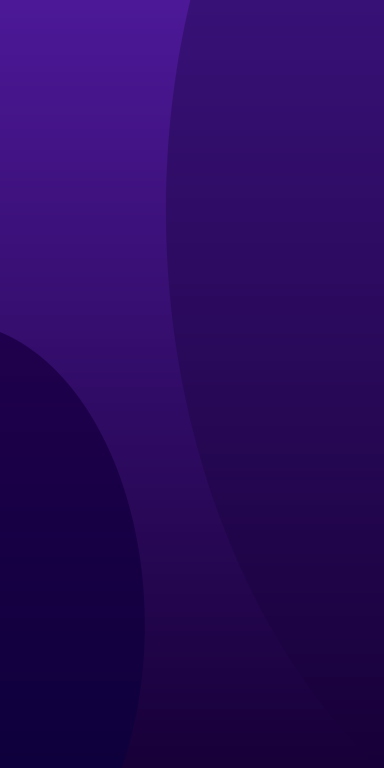
Give the GLSL for this background, as a Shadertoy shader.

```glsl
// Approximate signed distance to an axis-aligned ellipse
float ellipseDistance(vec2 p, vec2 radii) {
    float k = length(p / radii);
    float slope = length(p / (radii * radii));
    return k * (k - 1.0) / max(slope, 1e-4);
}

// Antialiased coverage, one pixel wide
float coverage(float dist) {
    float pixel = 1.0 / iResolution.x;
    return 1.0 - smoothstep(-0.7 * pixel, 0.7 * pixel, dist);
}

void mainImage(out vec4 fragColor, in vec2 fragCoord) {
    vec2 uv = fragCoord / iResolution.xy;
    vec2 p = vec2(uv.x, 2.0 * uv.y);

    // Violet backdrop, darker toward the bottom
    vec3 nightViolet = vec3(0.09, 0.0, 0.22);
    vec3 color = mix(nightViolet, vec3(0.30, 0.095, 0.595), uv.y);

    // Large oval entering from the right, fading into the backdrop
    vec3 rightColor = mix(nightViolet, vec3(0.22, 0.066, 0.465), uv.y);
    float rightOval = ellipseDistance(p - vec2(1.76, 1.453), vec2(1.328, 1.789));
    color = mix(color, rightColor, coverage(rightOval));

    // Dark oval at the lower left
    vec3 leftColor = mix(vec3(0.055, 0.0, 0.235), vec3(0.125, 0.0, 0.30), uv.y / 0.58);
    float leftOval = ellipseDistance(p - vec2(-0.128, 0.372), vec2(0.505, 0.789));
    color = mix(color, leftColor, coverage(leftOval));

    fragColor = vec4(color, 1.0);
}
```
